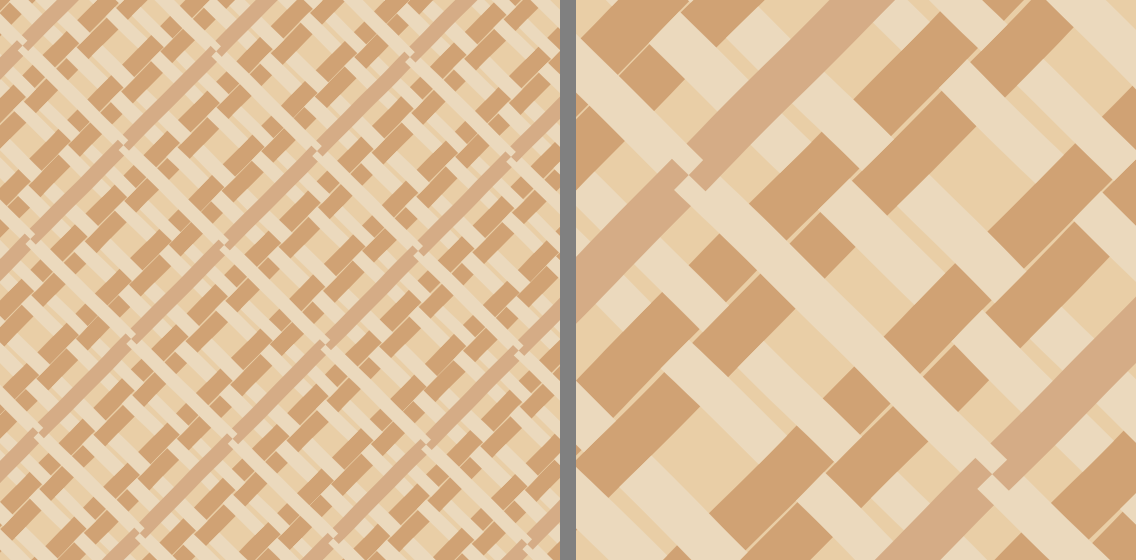
Left: the whole. Right: its middle third, enlarged.
A three.js fragment shader for this pattern:

```glsl
// Diagonal plaid: four brown and four cream threads plain-woven on a tan ground,
// framed in every cell by a rose band and a cream band that interlock where they cross.
// Threads are soft-edged strips in rotated repeat space, each with its own slight drift.
varying vec2 vUv;

const vec3 CREAM = vec3(0.92, 0.85, 0.74);
const vec3 BROWN = vec3(0.816, 0.635, 0.455);
const vec3 TAN = vec3(0.914, 0.808, 0.65);
const vec3 ROSE = vec3(0.835, 0.675, 0.525);

// Cell size and phase; x runs down-right, y runs up-right.
const vec2 PERIOD = vec2(0.3583, 0.3336);
const vec2 CROSSING = vec2(0.121, -0.0418);
const float TILT = 0.006;

// Thread centres and half widths within a cell.
const vec4 BROWN_CENTRES = vec4(0.0755, 0.1224, 0.2344, 0.2795);
const vec4 BROWN_WIDTHS = vec4(0.0222, 0.0209, 0.0219, 0.0210);
const vec4 CREAM_CENTRES = vec4(0.0742, 0.1233, 0.2174, 0.2630);
const vec4 CREAM_WIDTHS = vec4(0.0187, 0.0190, 0.0170, 0.0158);
const float ROSE_WIDTH = 0.0197;
const float BORDER_WIDTH = 0.0176;

float hash(float n) {
  return fract(sin(n * 12.9898 + 4.1) * 43758.5);
}

// Sideways drift of one thread: a fixed shift plus layered sines along it.
float drift(float along, float id) {
  float phase = 6.2832 * hash(id);
  float wave = sin(along * 17.0 + phase) + 0.5 * sin(along * 43.0 + 2.0 * phase);
  return 0.0018 * (hash(id + 31.0) - 0.5) + 0.0005 * wave;
}

// Coverage of a strip centred on zero.
float strip(float across, float halfWidth, float soft) {
  return clamp((halfWidth - abs(across)) / soft + 0.5, 0.0, 1.0);
}

// Coverage of the four threads of one direction.
vec4 threads(float across, float along, float cell, vec4 centres, vec4 widths,
             float seed, float soft) {
  vec4 cover;
  for (int i = 0; i < 4; i++) {
    float shift = drift(along, cell * 4.0 + float(i) + seed);
    cover[i] = strip(across - centres[i] - shift, widths[i], soft);
  }
  return cover;
}

// Plain weave: each cream thread passes under every second brown one.
vec3 weave(vec4 brown, vec4 cream) {
  float ground = max(max(brown.x, brown.y), max(brown.z, brown.w));
  vec3 color = mix(TAN, BROWN, ground);
  vec2 over = max(brown.xy, brown.zw);
  for (int j = 0; j < 4; j++) {
    float hidden = (j == 0 || j == 2) ? over.x : over.y;
    color = mix(color, CREAM, cream[j] * (1.0 - hidden));
  }
  return color;
}

// Wide bands swap over and under in the quarters of their crossing.
vec3 frame(vec3 color, vec2 p, float soft) {
  float border = strip(p.y, BORDER_WIDTH, soft);
  float rose = strip(p.x, ROSE_WIDTH, soft);
  vec2 side = clamp(p / soft + 0.5, 0.0, 1.0);
  float roseOver = side.x * side.y + (1.0 - side.x) * (1.0 - side.y);
  color = mix(color, CREAM, border);
  return mix(color, ROSE, rose * (1.0 - border * (1.0 - roseOver)));
}

void main() {
  // Rotated coordinates, measured from a band crossing.
  vec2 q = vec2(vUv.x, 1.0 - vUv.y);
  vec2 diagonal = vec2(q.x + q.y, q.x - q.y);
  vec2 p = diagonal + TILT * vec2(diagonal.y, -diagonal.x) - CROSSING;
  float soft = 1.4142 * max(fwidth(vUv.x), 0.0001);

  // Woven interior.
  vec2 cell = floor(p / PERIOD);
  vec2 local = p - cell * PERIOD;
  vec4 brown = threads(local.x, p.y, cell.x, BROWN_CENTRES, BROWN_WIDTHS, 7.0, soft);
  vec4 cream = threads(local.y, p.x, cell.y, CREAM_CENTRES, CREAM_WIDTHS, 83.0, soft);
  vec3 color = weave(brown, cream);

  // Framing bands.
  vec2 crossing = floor(p / PERIOD + 0.5);
  vec2 fromBand = p - crossing * PERIOD;
  fromBand -= vec2(drift(p.y, crossing.x + 151.0), drift(p.x, crossing.y + 211.0));
  gl_FragColor = vec4(frame(color, fromBand, soft), 1.0);
}
```
